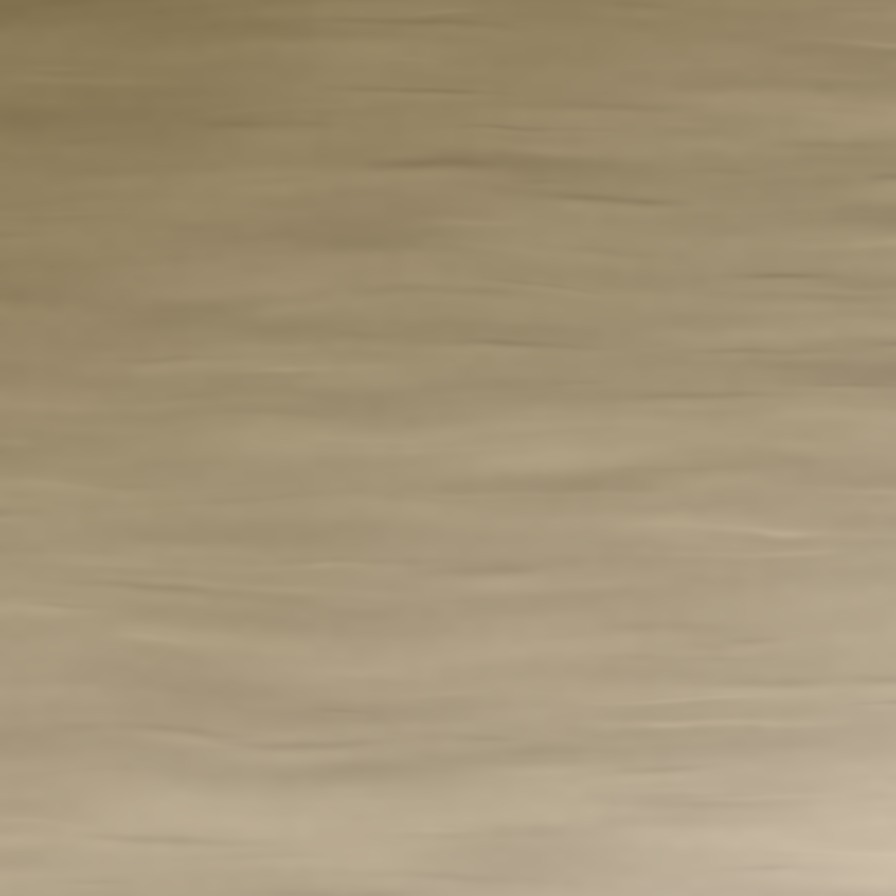
A three.js fragment shader for this texture:

```glsl
// Pale brushed wood under soft light: a diagonal tan gradient carries
// broad stretched noise bands, plus sparse soft creases and raised fibres
// that are placed one per cell in two jittered grids.

varying vec2 vUv;

const vec3 SHADED_WOOD = vec3(0.525, 0.458, 0.322);
const vec3 LIT_WOOD = vec3(0.750, 0.697, 0.610);

// Sine-free hash: one value in 0..1 per lattice point
float hash(vec2 p) {
  vec3 q = fract(vec3(p.xyx) * 0.1031);
  q += dot(q, q.yzx + 33.33);
  return fract((q.x + q.y) * q.z);
}

// Smooth value noise in -1..1
float noise(vec2 p) {
  vec2 cell = floor(p);
  vec2 f = fract(p);
  vec2 w = f * f * f * (f * (f * 6.0 - 15.0) + 10.0);
  float low = mix(hash(cell), hash(cell + vec2(1.0, 0.0)), w.x);
  float high = mix(hash(cell + vec2(0.0, 1.0)), hash(cell + vec2(1.0, 1.0)), w.x);
  return 2.0 * mix(low, high, w.y) - 1.0;
}

// Gentle wander that keeps the grain from running dead straight
vec2 bendGrain(vec2 uv) {
  float wander = 0.014 * noise(uv * vec2(2.3, 4.0) + 7.0);
  wander += 0.005 * noise(uv * vec2(7.0, 13.0) + 31.0);
  wander += 0.0014 * noise(uv * vec2(24.0, 40.0) + 53.0);
  return uv + vec2(0.0, wander);
}

// Soft horizontal bands, from broad to fine
float grainBands(vec2 p) {
  float bands = 0.52 * noise(p * vec2(1.7, 10.0) + 3.0);
  bands += 0.65 * noise(p * vec2(3.0, 22.0) + 17.0);
  bands += 0.58 * noise(p * vec2(5.0, 42.0) + 43.0);
  bands += 0.26 * noise(p * vec2(10.0, 80.0) + 91.0);
  return bands;
}

// One tapered stroke: a dark crease with a paler lip, or the reverse
float stroke(vec2 offset, float halfLength, float width, float polarity) {
  float along = clamp(1.0 - abs(offset.x) / halfLength, 0.0, 1.0);
  float taper = smoothstep(0.0, 0.9, along);
  float core = offset.y / width;
  float lip = (offset.y + 2.2 * width) / (1.8 * width);
  return polarity * taper * (exp(-core * core) - 0.45 * exp(-lip * lip));
}

// One random stroke per cell, gathered from the neighbouring cells
float scatterStrokes(vec2 p, vec2 grid, float width, float seed) {
  vec2 home = floor(p * grid);
  float total = 0.0;
  for (int row = -1; row <= 1; row++) {
    for (int column = -1; column <= 1; column++) {
      vec2 cell = home + vec2(float(column), float(row));
      vec2 key = cell + seed;
      vec2 center = (cell + vec2(hash(key), hash(key + 19.7))) / grid;
      vec2 offset = p - center;
      offset.y -= offset.x * mix(-0.045, 0.045, hash(key + 41.3));
      float halfLength = mix(0.25, 0.95, hash(key + 67.1)) / grid.x;
      float polarity = hash(key + 83.9) < 0.5 ? -1.0 : 0.8;
      float strength = hash(key + 103.3);
      float thickness = width * mix(0.75, 1.5, hash(key + 127.9));
      total += strength * strength
        * stroke(offset, halfLength, thickness, polarity);
    }
  }
  return total;
}

void main() {
  // Light falls off from the lower right to the upper left
  float light = 0.72 * (1.0 - vUv.y) + 0.28 * vUv.x - 0.005;
  light += 0.035 * noise(vUv * vec2(2.5, 3.5) + 59.0);
  light += 0.035 * noise(vUv * vec2(4.0, 8.0) + 23.0);
  vec3 color = mix(SHADED_WOOD, LIT_WOOD, light);

  // Relief shows most where the light grazes on the right
  vec2 p = bendGrain(vUv);
  float relief = mix(0.75, 1.25, smoothstep(0.0, 1.0, vUv.x));
  float patches = 0.90 + 0.40 * noise(vUv * vec2(3.0, 6.0) + 71.0);

  // Fibres fade in and out along their length
  float broken = 0.80 + 0.5 * noise(vUv * vec2(16.0, 30.0) + 37.0);
  float fibres = 0.052 * scatterStrokes(p, vec2(4.0, 14.0), 0.0042, 11.0);
  fibres += 0.034 * scatterStrokes(p, vec2(6.2, 22.0), 0.0031, 137.0);
  float shade = 0.036 * grainBands(p) * patches + fibres * broken;
  color += shade * relief * vec3(1.0, 0.99, 0.93);

  // Faint blurred mottling
  color += 0.005 * noise(vUv * vec2(50.0, 70.0) + 5.0);

  gl_FragColor = vec4(clamp(color, 0.0, 1.0), 1.0);
}
```
